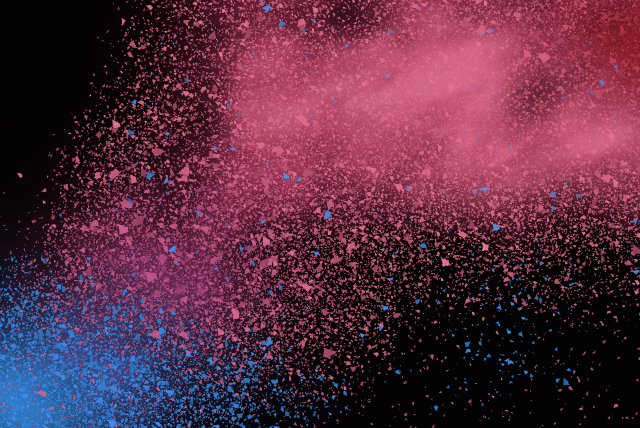
A Shadertoy shader for this background:

```glsl
// A burst of coloured powder on black: pink clouds above, blue dust lower left.
// Soft gaussian clouds, broken up by noise, form the haze; layers of jittered
// grid cells scatter angular grains over it, from fine dust to large flakes.

#define GRAIN_LAYERS 5
#define FINEST_SCALE 160.0
#define LAYER_RATIO 0.69
#define WARP_AMOUNT 0.13
#define PINK vec3(0.78, 0.32, 0.45)
#define ROSE vec3(0.88, 0.45, 0.57)
#define WINE vec3(0.46, 0.11, 0.21)
#define CRIMSON vec3(0.50, 0.08, 0.11)
#define MAGENTA vec3(0.66, 0.26, 0.52)
#define INDIGO vec3(0.24, 0.26, 0.52)
#define AZURE vec3(0.19, 0.58, 0.93)
#define NIGHT vec3(0.012, 0.006, 0.010)

vec3 hash3(vec2 p) {
    vec3 q = fract(vec3(p.xyx) * vec3(0.1031, 0.1030, 0.0973));
    q += dot(q, q.yxz + 33.33);
    return fract((q.xxy + q.yzz) * q.zyx);
}

float valueNoise(vec2 p) {
    vec2 i = floor(p), f = fract(p);
    f = f * f * (3.0 - 2.0 * f);
    return mix(mix(hash3(i).x, hash3(i + vec2(1, 0)).x, f.x),
               mix(hash3(i + vec2(0, 1)).x, hash3(i + vec2(1, 1)).x, f.x), f.y);
}

mat2 rotation(float a) {
    return mat2(cos(a), sin(a), -sin(a), cos(a));
}

float fbm(vec2 p) {
    float sum = 0.0, gain = 0.5;
    for (int i = 0; i < 5; i++) {
        sum += gain * valueNoise(p);
        p = rotation(0.6) * p * 2.03 + 7.1;
        gain *= 0.5;
    }
    return sum;
}

float blob(vec2 p, vec2 centre, vec2 radius) {
    vec2 q = (p - centre) / radius;
    return exp(-dot(q, q));
}

// Thin, empty places inside the cloud
float hollows(vec2 p) {
    return min(0.75 * blob(p, vec2(0.46, 0.72), vec2(0.08, 0.12))
         + 0.90 * blob(p, vec2(0.79, 0.97), vec2(0.15, 0.07))
         + 0.70 * blob(p, vec2(0.49, 0.94), vec2(0.09, 0.09))
         + 0.55 * blob(p, vec2(0.40, 0.56), vec2(0.06, 0.10))
         + 0.50 * blob(p, vec2(1.27, 0.80), vec2(0.09, 0.05)), 1.0);
}

// Share of the area covered by grains
float dustDensity(vec2 p) {
    float edge = dot(p - vec2(0.08, 0.40), vec2(0.912, -0.410));
    float right = smoothstep(0.4, 1.1, p.x);
    float rise = smoothstep(mix(-0.45, 0.20, right), mix(0.30, 0.58, right), p.y);
    float body = smoothstep(-0.08, 0.18, edge) * rise;
    body += 0.8 * blob(p, vec2(0.04, 0.05), vec2(0.28, 0.22));
    body += 0.04 * smoothstep(0.1, 0.5, edge);
    return clamp(body * (1.0 - 0.7 * hollows(p)), 0.0, 1.0);
}

// One grid of angular grains: coverage in x, random tint in y, z
vec3 grains(vec2 p, float scale, float chance) {
    vec2 g = p * scale, cell = floor(g);
    float soft = 0.7 * scale / iResolution.y;
    vec3 result = vec3(0.0);
    for (int j = -1; j <= 1; j++)
    for (int i = -1; i <= 1; i++) {
        vec2 id = cell + vec2(i, j);
        vec3 place = hash3(id + scale * 3.7), look = hash3(id + scale * 9.1 + 51.0);
        if (place.z > chance) continue;
        vec2 q = rotation(6.283 * look.x) * (g - id - place.xy);
        float shape = max(abs(q.x) * (0.8 + look.y), abs(q.y + 0.3 * q.x) + 0.4 * q.x);
        float radius = mix(0.16, 0.46, look.z * look.z);
        float cover = 1.0 - smoothstep(-soft, soft, shape - radius);
        if (cover > result.x) result = vec3(cover, look.yx);
    }
    return result;
}

void mainImage(out vec4 fragColor, in vec2 fragCoord) {
    vec2 p = fragCoord / iResolution.y;
    p.x *= 1.5 * iResolution.y / iResolution.x;
    vec2 w = p + WARP_AMOUNT * (vec2(fbm(p * 5.0), fbm(p * 5.0 + 31.0)) - 0.48);
    float density = dustDensity(w);
    float billow = fbm(rotation(-0.5) * p * vec2(7.0, 13.0) + 4.0);

    // Where each pigment lies
    float blueShare = smoothstep(0.52, 0.22, w.y + 0.45 * w.x);
    float farBlue = blob(p, vec2(1.18, 0.16), vec2(0.14, 0.14));
    float magentaShare = blob(w, vec2(0.38, 0.38), vec2(0.28, 0.20));
    float redShare = blob(w, vec2(1.47, 0.90), vec2(0.19, 0.15));
    float light = 0.9 * blob(w, vec2(1.08, 0.86), vec2(0.27, 0.13))
                + 0.8 * blob(w, vec2(1.35, 0.64), vec2(0.28, 0.12))
                + 0.6 * blob(w, vec2(0.92, 0.69), vec2(0.30, 0.15))
                + 0.5 * blob(w, vec2(0.63, 0.80), vec2(0.12, 0.15));
    light *= 1.0 - 0.8 * hollows(w);

    // Soft haze
    float ceiling = smoothstep(0.40, 0.62, w.y) * smoothstep(0.30, 0.75, w.x);
    float pinkHaze = 0.95 * ceiling
                   + 0.35 * blob(w, vec2(0.55, 0.78), vec2(0.20, 0.26))
                   + 0.75 * blob(w, vec2(0.38, 0.38), vec2(0.24, 0.19));
    pinkHaze *= (1.0 - 0.6 * hollows(w)) * (0.6 + 0.8 * billow);
    float blueHaze = blob(w, vec2(0.24, 0.15), vec2(0.27, 0.20));
    vec3 pinkTone = mix(mix(WINE, PINK, clamp(0.8 * light, 0.0, 1.0)), MAGENTA, 0.45 * magentaShare);
    vec3 color = NIGHT + mix(pinkTone, CRIMSON, 0.7 * redShare) * min(pinkHaze, 1.0);
    color = mix(color, INDIGO, 0.75 * blueHaze * (0.55 + billow));
    color = mix(color, AZURE, 0.8 * blob(w, vec2(0.02, 0.03), vec2(0.21, 0.15)));

    // Grains, from fine dust up to flakes
    float flaky = 0.15 + blob(p, vec2(0.45, 0.42), vec2(0.42, 0.30));
    float scale = FINEST_SCALE;
    for (int i = 0; i < GRAIN_LAYERS; i++) {
        float coarse = float(i) / float(GRAIN_LAYERS - 1);
        float chance = density * mix(0.95, 0.10 * flaky, sqrt(coarse));
        chance += 0.05 * farBlue * step(0.2, coarse) * step(coarse, 0.8);
        vec3 grain = grains(p, scale, chance);
        float blueChance = max(0.85 * blueShare, 0.8 * farBlue) + 0.05 * coarse;
        vec3 warm = mix(mix(PINK, ROSE, grain.z), MAGENTA, 0.7 * magentaShare + 0.3 * blueShare);
        warm = mix(warm, CRIMSON * 1.2, 0.75 * redShare);
        vec3 cool = mix(AZURE, INDIGO * 1.5, 0.4 * grain.z * blueShare);
        vec3 tint = mix(warm, cool, step(grain.y, blueChance));
        color = mix(color, tint * (0.78 + 0.3 * grain.z), 0.9 * grain.x);
        scale *= LAYER_RATIO;
    }

    // Pale veil over the brightest clouds
    float veil = clamp(light * (0.25 + 0.75 * billow), 0.0, 0.72) * (1.0 - 0.8 * redShare);
    color = mix(color, mix(PINK, ROSE, smoothstep(0.3, 0.8, billow)), veil);
    fragColor = vec4(clamp(color, 0.0, 1.0), 1.0);
}
```
